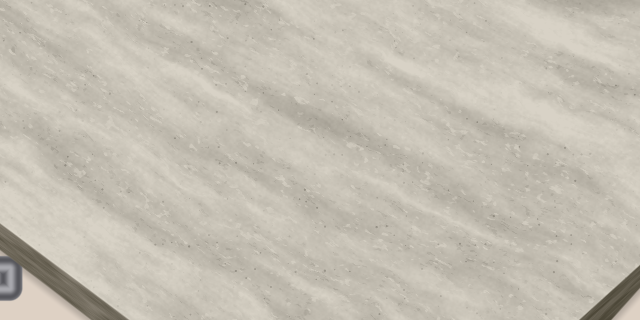
Write a Shadertoy shader that draws this texture.

```glsl
// Draws a travertine worktop with slanting grey veins, cut edges and a cabinet below.

float hash(vec2 p) {
    return fract(sin(dot(p, vec2(127.1, 311.7))) * 43758.5453);
}

float noise(vec2 p) {
    vec2 i = floor(p), f = fract(p);
    f = f * f * (3.0 - 2.0 * f);
    return mix(mix(hash(i), hash(i + vec2(1, 0)), f.x),
               mix(hash(i + vec2(0, 1)), hash(i + vec2(1, 1)), f.x), f.y);
}

float fbm(vec2 p, int octaves) {
    float sum = 0.0, amp = 0.5, total = 0.0;
    for (int i = 0; i < octaves; i++) {
        sum += amp * noise(p);
        total += amp;
        amp *= 0.55;
        p = mat2(1.9, 0.25, -0.25, 1.9) * p + 17.3;
    }
    return sum / total;
}

// Soft band across the veins, broken up along its length
float band(vec2 q, float centre, float width) {
    float d = (q.y - centre) / width;
    return exp(-d * d) * smoothstep(0.1, 0.65, noise(vec2(q.x * 4.0, centre * 31.0)));
}

// Signed distance to the line a-b, positive on its left
float lineDist(vec2 p, vec2 a, vec2 b) {
    vec2 d = normalize(b - a);
    return dot(p - a, vec2(-d.y, d.x));
}

float roundBox(vec2 p, vec2 halfSize, float radius) {
    vec2 d = abs(p) - halfSize + radius;
    return length(max(d, 0.0)) + min(max(d.x, d.y), 0.0) - radius;
}

// Tiny round pits, one per chosen cell
float pits(vec2 p, float cells, float chance, float px) {
    vec2 id = floor(p * cells);
    vec2 centre = 0.25 + 0.5 * vec2(hash(id + 3.1), hash(id + 7.7));
    float d = length(fract(p * cells) - centre) / cells;
    float radius = mix(0.0012, 0.0036, hash(id + 5.3));
    return step(hash(id), chance) * (1.0 - smoothstep(radius - px * 0.5, radius + px * 0.5, d));
}

vec3 stone(vec2 p, float px) {
    const vec3 pale = vec3(0.835, 0.813, 0.765);
    const vec3 grey = vec3(0.63, 0.61, 0.565);

    // Coordinates along and across the veins, fanning out to the left
    vec2 q = vec2(p.x - 0.55 * p.y, p.y + 0.68 * p.x - 0.06 * p.x * p.x);
    q.y += 0.07 * (fbm(q * vec2(2.5, 4.0), 3) - 0.5);
    q.y += 0.025 * (fbm(q * vec2(14.0, 20.0) + 9.0, 3) - 0.5);

    // Layered streaks and the main veins
    float shade = 0.23;
    shade += 0.85 * (fbm(q * vec2(1.5, 9.0) + 4.0, 4) - 0.5);
    shade += 0.55 * (fbm(q * vec2(5.0, 30.0) + 21.0, 4) - 0.5);
    shade += 0.30 * (fbm(q * vec2(13.0, 22.0) + 40.0, 4) - 0.5);
    shade += 0.34 * band(q, 1.50, 0.022) + 0.16 * band(q, 1.46, 0.06);
    shade += 0.36 * band(q, 0.585, 0.045) + 0.18 * band(q, 1.22, 0.05);
    shade += 0.18 * band(q, 1.69, 0.035) + 0.15 * band(q, 0.97, 0.05);
    shade -= 0.22 * band(q, 1.145, 0.012);

    // Fine grain, pale crusts and pits, strongest in the grey layers
    float rough = smoothstep(0.1, 0.5, shade);
    float crust = smoothstep(0.64, 0.78, fbm(q * vec2(38.0, 75.0), 3));
    float cracks = smoothstep(0.66, 0.8, fbm(q * vec2(45.0, 95.0) + 60.0, 3));
    shade += 0.20 * (fbm(p * 105.0, 2) - 0.5);
    shade += (0.25 + 0.75 * rough) * (0.26 * cracks - 0.32 * crust);
    shade += (0.2 + 0.5 * rough) * pits(p, 36.0, 0.14, px);

    // Soft shadow at the far corner
    float corner = length((p - vec2(1.9, 1.03)) / vec2(0.34, 0.10));
    shade += 0.6 * (1.0 - smoothstep(0.3, 1.0, corner));
    return mix(pale, grey, clamp(shade, -0.05, 1.3));
}

// Dark cut edge, streaked parallel to its upper rim
vec3 cutEdge(vec2 p, float depth) {
    float streak = fbm(vec2(p.x * 14.0, depth * 130.0), 3);
    float dark = 0.35 + 0.9 * (streak - 0.5) + 0.35 * step(1.0, p.x) + 3.0 * depth;
    return mix(vec3(0.54, 0.51, 0.46), vec3(0.30, 0.28, 0.22), clamp(dark, 0.0, 1.0));
}

void mainImage(out vec4 fragColor, in vec2 fragCoord) {
    vec2 p = fragCoord / iResolution.y;
    p.x *= 2.0 * iResolution.y / iResolution.x;
    float px = 1.0 / iResolution.y;

    float rim = min(lineDist(p, vec2(0.0, 0.302), vec2(0.404, 0.0)),
                    lineDist(p, vec2(1.81, 0.0), vec2(2.0, 0.172)));
    float base = min(lineDist(p, vec2(0.0, 0.219), vec2(0.286, 0.0)),
                     lineDist(p, vec2(1.91, 0.0), vec2(2.0, 0.10)));

    // Cabinet front with a shadow under the worktop, and its metal handle
    vec3 color = vec3(0.87, 0.82, 0.77) * mix(0.82, 1.0, smoothstep(0.0, 0.03, -base));
    float handle = roundBox(p - vec2(0.01, 0.13), vec2(0.06, 0.07), 0.04);
    vec3 metal = vec3(0.50, 0.50, 0.52) + 0.16 * sin(handle * 130.0);
    color = mix(metal, color, smoothstep(-px, px, handle));

    // Worktop
    color = mix(color, cutEdge(p, max(-rim, 0.0)), smoothstep(-px, px, base));
    color = mix(color, stone(p, px), smoothstep(-px, px, rim));
    color += 0.03 * exp(-pow(rim / 0.005, 2.0));
    fragColor = vec4(color, 1.0);
}
```
